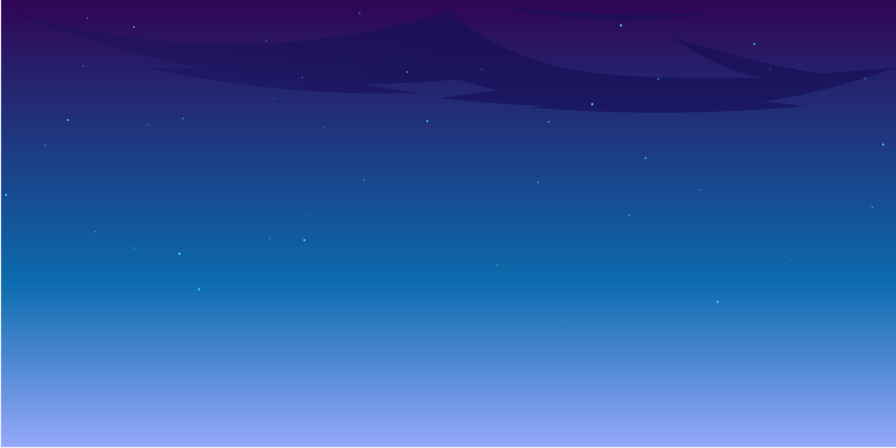
Give the GLSL for this background, as a WebGL 1 fragment shader.

```glsl
precision highp float;
// Night sky fading to a pale horizon, with dark swept clouds and small cyan stars.

uniform vec2 u_resolution;

// The canvas spans 200 by 100 units; depth is measured down from the top.
const vec2 CANVAS = vec2(200.0, 100.0);
const vec3 ZENITH = vec3(0.19, 0.02, 0.33);
const vec3 MID_BLUE = vec3(0.045, 0.42, 0.68);
const vec3 HORIZON = vec3(0.59, 0.66, 0.985);
const float MID_DEPTH = 63.0;
const vec3 CLOUD = vec3(0.085, 0.06, 0.34);
const float CLOUD_FAINT = 0.35;
const float CLOUD_DENSE = 0.68;
const vec3 STAR = vec3(0.22, 0.88, 0.97);
const float STAR_CELL = 12.5;
const float STAR_RADIUS = 0.24;
const float STAR_CHANCE = 0.6;
const vec3 MARGIN = vec3(0.93, 0.94, 0.98);
const float MARGIN_WIDTH = 0.26;

float hash(vec2 p) {
  vec3 q = fract(vec3(p.xyx) * 0.1031);
  q += dot(q, q.yzx + 33.33);
  return fract((q.x + q.y) * q.z);
}

// Parabolic arc from a to b, bulging downward by sag at its middle.
float arc(float x, vec2 a, vec2 b, float sag) {
  float t = (x - a.x) / (b.x - a.x);
  return mix(a.y, b.y, t) + 4.0 * t * (1.0 - t) * sag;
}

// Smooth coverage of the strip between two depths.
float band(float y, float top, float bottom, float px) {
  return clamp(min(y - top, bottom - y) / px + 0.5, 0.0, 1.0);
}

// Pointed streak between two arcs that share both tips.
float blade(vec2 p, vec2 a, vec2 b, float upper, float lower, float px) {
  float inside = step(a.x, p.x) * step(p.x, b.x);
  return inside * band(p.y, arc(p.x, a, b, upper), arc(p.x, a, b, lower), px);
}

vec3 sky(float depth) {
  vec3 night = mix(ZENITH, MID_BLUE, clamp(depth / MID_DEPTH, 0.0, 1.0));
  return mix(night, HORIZON, clamp((depth - MID_DEPTH) / (100.0 - MID_DEPTH), 0.0, 1.0));
}

float clouds(vec2 p, float px) {
  // Main bank: a hanging sheet, a peak near the centre and a long right wing.
  float slope = clamp((p.x - 100.3) / 69.0, 0.0, 1.0);
  float wing = 17.4 - 14.8 * pow(1.0 - slope, 4.0);
  wing -= 2.3 * clamp((p.x - 169.3) / 30.7, 0.0, 1.0);
  float sheet = arc(p.x, vec2(2.6), vec2(100.3, 2.6), 7.3);
  float top = p.x < 100.3 ? sheet : wing;
  float bottom = p.x < 102.0
    ? arc(p.x, vec2(2.6), vec2(102.0, 17.7), 6.3)
    : arc(p.x, vec2(102.0, 17.7), vec2(200.0, 15.1), 8.1);
  float c = band(p.y, top, bottom, px);

  // Streaks along the lower edge.
  c = max(c, blade(p, vec2(32.5, 15.1), vec2(92.4, 20.8), -1.6, 1.8, px));
  c = max(c, blade(p, vec2(57.3, 19.3), vec2(94.0, 20.8), -1.0, 0.5, px));
  c = max(c, blade(p, vec2(98.4, 21.9), vec2(146.0, 23.4), -2.6, 1.0, px));
  c = max(c, blade(p, vec2(118.5, 24.0), vec2(179.7, 23.7), -2.1, 1.3, px));
  c = max(c, blade(p, vec2(160.0, 23.7), vec2(200.0, 15.1), -1.3, 1.0, px));

  // Right horn and the thin wisp at the top.
  c = max(c, blade(p, vec2(149.7, 8.1), vec2(188.8, 17.2), 1.0, 4.6, px));
  c = max(c, blade(p, vec2(113.3, 1.6), vec2(157.0, 3.1), 0.8, 2.1, px));
  return c * mix(CLOUD_FAINT, CLOUD_DENSE, smoothstep(10.0, 110.0, p.x));
}

// One star at most per cell, thinning out toward the horizon.
float stars(vec2 p, float px) {
  vec2 cell = floor(p / STAR_CELL);
  vec2 jitter = vec2(hash(cell + 3.7), hash(cell + 19.1));
  vec2 center = (cell + 0.08 + 0.84 * jitter) * STAR_CELL;
  float chance = STAR_CHANCE * (1.0 - smoothstep(25.0, 82.0, center.y));
  float lit = step(hash(cell + 41.3), chance);
  float glow = mix(0.15, 0.95, hash(cell + 67.9));
  float radius = STAR_RADIUS * mix(0.7, 1.1, glow);
  return lit * glow * clamp((radius - length(p - center)) / px + 0.5, 0.0, 1.0);
}

void main() {
  vec2 p = gl_FragCoord.xy / u_resolution * CANVAS;
  p.y = CANVAS.y - p.y;
  float px = CANVAS.y / u_resolution.y;

  vec3 color = sky(p.y);
  color = mix(color, CLOUD, clouds(p, px));
  color = mix(color, STAR, stars(p, px));

  // Pale hairline along the left and bottom borders.
  float border = min(p.x, CANVAS.y - p.y);
  color = mix(color, MARGIN, clamp((MARGIN_WIDTH - border) / px + 0.5, 0.0, 1.0));
  gl_FragColor = vec4(color, 1.0);
}
```
